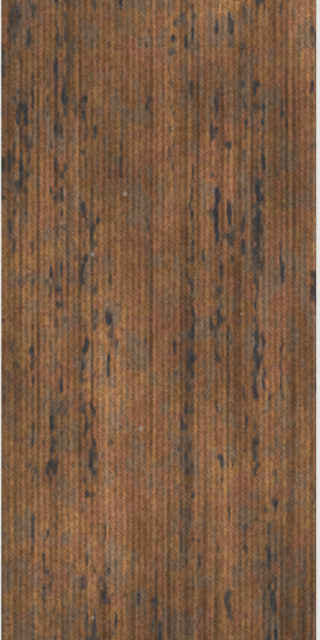
Reproduce this texture procedurally as a WebGL 2 fragment shader.

```glsl
#version 300 es
precision highp float;

uniform vec2 u_resolution;
out vec4 fragColor;

const float TAU = 6.2831853;
const float RIB_COUNT = 54.0;
const float TWILL_ROWS = 72.0;
const float RIB_DEPTH = 0.085;
const float RIB_WAVE = 0.55;
const float TWILL_DEPTH = 0.025;
const float GRAIN_DEPTH = 0.30;
const float LINE_SHADE = 0.24;
const float BROAD_DEPTH = 0.36;
const float SLUB_START = 0.565;
const float SLUB_FULL = 0.80;
const float FLECK_CELLS = 22.0;
const float FLECK_CHANCE = 0.008;
const vec2 CLOTH_EDGES = vec2(0.004, 0.988);

const vec3 BROWN = vec3(0.480, 0.338, 0.232);
const vec3 OCHRE = vec3(0.580, 0.430, 0.290);
const vec3 RUSSET = vec3(0.535, 0.365, 0.285);
const vec3 TAUPE = vec3(0.465, 0.385, 0.315);
const vec3 SLATE = vec3(0.225, 0.220, 0.225);
const vec3 PALE = vec3(0.630, 0.580, 0.530);
const vec3 MARGIN = vec3(0.900, 0.900, 0.880);

float hash(vec2 p) {
    vec3 q = fract(vec3(p.xyx) * 0.1031);
    q += dot(q, q.yzx + 33.33);
    return fract((q.x + q.y) * q.z);
}

float noise(vec2 p) {
    vec2 cell = floor(p);
    vec2 f = fract(p);
    f = f * f * (3.0 - 2.0 * f);
    float low = mix(hash(cell), hash(cell + vec2(1, 0)), f.x);
    float high = mix(hash(cell + vec2(0, 1)), hash(cell + vec2(1, 1)), f.x);
    return mix(low, high, f.y);
}

float fbm(vec2 p) {
    float sum = 0.0;
    float weight = 0.5;
    for (int i = 0; i < 4; i++) {
        sum += weight * noise(p);
        p = p * 2.03 + 17.7;
        weight *= 0.5;
    }
    return sum / 0.9375;
}

// Dark yarn lumps, short and upright, gathered in favoured columns
float slubAmount(vec2 p) {
    float column = noise(vec2(p.x * 50.0, p.y * 0.7 + 5.0));
    float clump = noise(p * vec2(14.0, 9.0) + 31.0);
    float lump = noise(p * vec2(88.0, 42.0) + 63.0);
    float strand = noise(p * vec2(74.0, 15.0) + 91.0);
    float level = 0.30 * column + 0.18 * clump + 0.27 * lump + 0.25 * strand;
    return smoothstep(SLUB_START, SLUB_FULL, level);
}

// Rare soft pale specks, one candidate per cell
float fleckAmount(vec2 p) {
    vec2 grid = p * FLECK_CELLS;
    vec2 cell = floor(grid);
    vec2 centre = 0.3 + 0.4 * vec2(hash(cell + 7.0), hash(cell + 19.0));
    float radius = mix(0.10, 0.30, hash(cell + 43.0));
    float spot = 1.0 - smoothstep(radius * 0.3, radius, length(fract(grid) - centre));
    return spot * step(hash(cell + 71.0), FLECK_CHANCE);
}

void main() {
    vec2 p = gl_FragCoord.xy / u_resolution.x;
    float pixel = 1.0 / u_resolution.x;

    // Yarn wavers very slightly sideways
    vec2 w = p;
    w.x += 0.002 * (noise(p * vec2(9.0, 14.0)) - 0.5);

    // Dye variation: upright streaks over broad patches
    float streak = 0.6 * noise(w * vec2(54.0, 2.0)) + 0.4 * noise(w * vec2(90.0, 18.0) + 9.0);
    float patches = fbm(p * vec2(7.0, 9.0) + 3.0);
    vec3 colour = mix(BROWN, OCHRE, smoothstep(0.25, 0.75, 0.55 * streak + 0.45 * patches));
    float red = fbm(p * vec2(16.0, 26.0) + 47.0);
    colour = mix(colour, RUSSET, 0.6 * smoothstep(0.45, 0.68, red));
    float grey = 0.6 * fbm(p * vec2(14.0, 16.0) + 83.0) + 0.4 * noise(w * vec2(60.0, 22.0) + 29.0);
    colour = mix(colour, TAUPE, 0.75 * smoothstep(0.46, 0.70, grey));

    // Broad light and shade, with long dark yarn lines
    float broad = 0.6 * noise(p * vec2(6.0, 3.5) + 57.0) + 0.4 * noise(p * vec2(17.0, 2.0) + 37.0);
    colour *= 1.0 + BROAD_DEPTH * (broad - 0.5);
    float line = noise(vec2(w.x * 76.0, p.y * 1.3 + 13.0));
    float breaks = 0.4 + 0.6 * noise(w * vec2(40.0, 20.0) + 21.0);
    colour *= 1.0 - LINE_SHADE * smoothstep(0.55, 0.90, line) * breaks;

    // Woven relief: rope-like ribs with a faint diagonal
    float sway = RIB_WAVE * sin(TAU * TWILL_ROWS * p.y);
    float rib = cos(TAU * RIB_COUNT * w.x + sway);
    float twill = cos(TAU * (TWILL_ROWS * p.y - RIB_COUNT * w.x));
    float grain = 0.55 * noise(p * vec2(125.0, 105.0)) + 0.45 * noise(p * 190.0 + 11.0) - 0.5;
    float relief = RIB_DEPTH * rib + TWILL_DEPTH * twill + GRAIN_DEPTH * grain;
    colour *= 1.0 + relief;

    // Slubs and specks
    colour = mix(colour, SLATE * (1.0 + relief), 0.88 * slubAmount(w));
    colour = mix(colour, PALE, 0.65 * fleckAmount(p));

    // Narrow bare margins at both sides
    float cloth = smoothstep(CLOTH_EDGES.x - pixel, CLOTH_EDGES.x + pixel, p.x)
                * (1.0 - smoothstep(CLOTH_EDGES.y - pixel, CLOTH_EDGES.y + pixel, p.x));
    fragColor = vec4(mix(MARGIN, colour, cloth), 1.0);
}
```
